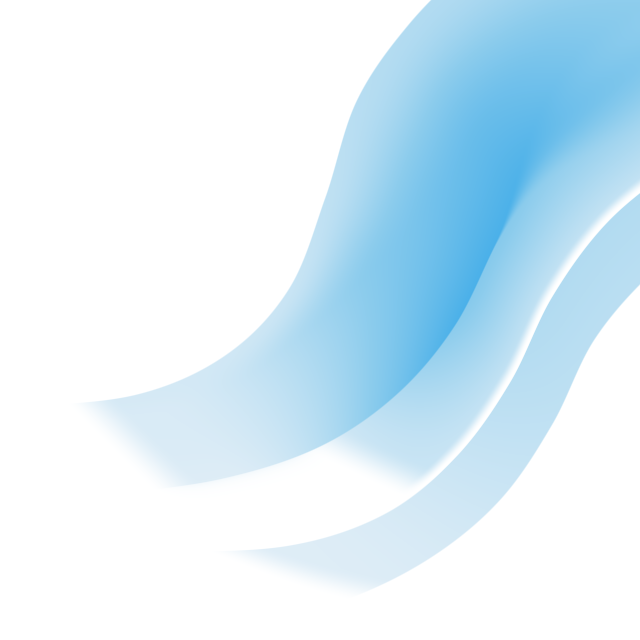
Give the GLSL for this background, as a three.js fragment shader.

```glsl
// Three translucent blue ribbons sweeping diagonally over white.
// Each edge is a smooth spline in diagonal coordinates; shading
// varies across and along each ribbon, with soft fades at the tails.
varying vec2 vUv;

// Catmull-Rom weights for four knots at signed distances x.
vec4 splineWeight(vec4 x) {
  x = abs(x);
  vec4 inner = (1.5 * x - 2.5) * x * x + 1.0;
  vec4 outer = ((-0.5 * x + 2.5) * x - 4.0) * x + 2.0;
  return mix(inner, outer, step(1.0, x)) * (1.0 - step(2.0, x));
}

// Edge offset at s along the diagonal, from knots 0.2 apart.
float edgeAt(float s, vec4 low, vec4 middle, vec4 high) {
  vec4 x = vec4(5.0 * s - 1.0) - vec4(0.0, 1.0, 2.0, 3.0);
  return dot(low, splineWeight(x))
       + dot(middle, splineWeight(x - 4.0))
       + dot(high, splineWeight(x - 8.0));
}

float cover(float d, float softness) {
  return smoothstep(-softness, softness, d);
}

// Pale to deep blue.
vec3 blueRamp(float depth) {
  vec3 pale = vec3(0.87, 0.928, 0.966);
  vec3 sky = vec3(0.55, 0.80, 0.927);
  vec3 deep = vec3(0.29, 0.69, 0.912);
  return depth < 0.5 ? mix(pale, sky, depth * 2.0)
                     : mix(sky, deep, depth * 2.0 - 1.0);
}

void main() {
  // s runs along the ribbons, t across them.
  float s = vUv.x + vUv.y;
  float t = vUv.x - vUv.y;

  float edgeA = edgeAt(s, vec4(-0.52, -0.33, -0.168, -0.092),
    vec4(-0.097, -0.183, -0.285, -0.323), vec4(-0.322, -0.30, -0.28, -0.26));
  float edgeB = edgeAt(s, vec4(-0.22, -0.055, 0.096, 0.197),
    vec4(0.236, 0.220, 0.154, 0.094), vec4(0.096, 0.13, 0.17, 0.21));
  float edgeC = edgeAt(s, vec4(-0.10, 0.122, 0.305, 0.405),
    vec4(0.426, 0.394, 0.326, 0.296), vec4(0.315, 0.35, 0.39, 0.43));
  float edgeD = edgeAt(s, vec4(0.20, 0.36, 0.476, 0.544),
    vec4(0.5625, 0.526, 0.459, 0.445), vec4(0.47, 0.50, 0.53, 0.56));

  // Approximate distances to the right of each edge.
  vec4 d = (vec4(t) - vec4(edgeA, edgeB, edgeC, edgeD)) / 1.5;
  float crisp = 0.0014;
  vec3 color = vec3(1.0);

  // Outer ribbon.
  float across = clamp((t - edgeC) / (edgeD - edgeC), 0.0, 1.0);
  float tail = 0.46 + 0.14 * across;
  float alpha = cover(d.z, crisp) * cover(-d.w, crisp)
              * smoothstep(tail, tail + 0.11, s);
  float depth = 0.27 * smoothstep(0.6, 1.4, s) * (1.0 - 0.2 * across);
  color = mix(color, blueRamp(depth), alpha);

  // Middle ribbon with a bright rim along its right side.
  across = clamp((t - edgeB) / (edgeC - edgeB), 0.0, 1.0);
  tail = 0.775 + 0.08 * across;
  alpha = cover(d.y + 0.06, 0.05) * cover(-d.z, crisp)
        * smoothstep(tail, tail + 0.10, s);
  depth = mix(0.55 * smoothstep(0.7, 1.3, s), 0.12, across);
  float rim = 1.0 - smoothstep(0.002, 0.019, -d.z);
  color = mix(color, mix(blueRamp(depth), vec3(1.0), rim), alpha);

  // Faint haze below the main ribbon's tail.
  float tailFade = smoothstep(0.47, 0.56, s);
  float haze = 0.25 * exp(-max(d.y, 0.0) / 0.009) * cover(d.y, crisp)
             * tailFade * (1.0 - smoothstep(0.72, 0.85, s));
  color = mix(color, blueRamp(0.1), haze);

  // Main ribbon: a soft crease on the left, deepest along the right.
  across = clamp((t - edgeA) / (edgeB - edgeA), 0.0, 1.0);
  float crease = mix(0.25, 0.66, smoothstep(0.85, 1.5, s));
  float falloff = 3.0 - 1.5 * smoothstep(1.1, 1.6, s);
  float profile = 0.42 * smoothstep(0.0, crease, across)
                + 0.58 * pow(across, falloff);
  float leftDepth = 0.05 + 0.22 * smoothstep(0.5, 1.7, s);
  float rightDepth = smoothstep(0.6, 1.25, s) - 0.45 * smoothstep(1.5, 2.05, s);
  depth = mix(leftDepth, rightDepth, profile);
  float blur = mix(crisp, 0.085, smoothstep(1.38, 1.9, s));
  alpha = cover(d.x, crisp) * cover(-d.y, blur) * tailFade;
  color = mix(color, blueRamp(depth), alpha);

  gl_FragColor = vec4(color, 1.0);
}
```
